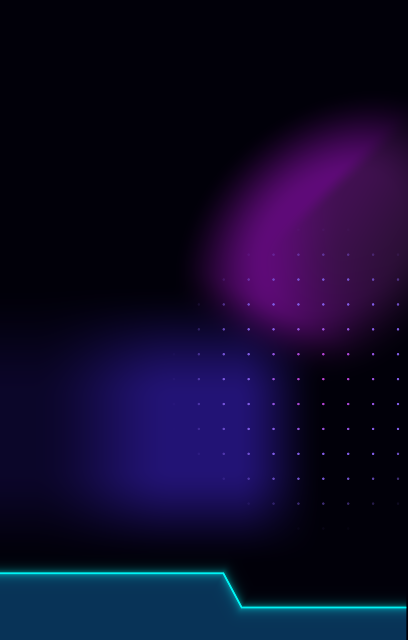
Give the GLSL for this background, as a Shadertoy shader.

```glsl
// Dark neon backdrop: magenta and indigo glows, a fading dot grid and a cyan-edged panel.
#define NIGHT vec3(0.004, 0.0, 0.035)
#define INDIGO vec3(0.135, 0.075, 0.46)
#define MAGENTA vec3(0.37, 0.04, 0.47)
#define DUSK vec3(0.09, 0.025, 0.125)
#define PANEL vec3(0.03, 0.20, 0.34)
#define CYAN vec3(0.0, 0.96, 0.96)
#define DOT_SPACING 0.0389
#define DOT_RADIUS 0.0019
#define LINE_HALF 0.0014
#define GLOW_SIZE 0.006

// Falls smoothly from one at a to zero at b
float fall(float a, float b, float x) {
    return 1.0 - smoothstep(a, b, x);
}

float segmentDistance(vec2 p, vec2 a, vec2 b) {
    vec2 along = b - a;
    float t = clamp(dot(p - a, along) / dot(along, along), 0.0, 1.0);
    return length(p - a - along * t);
}

// Soft block of light, dimmer towards the left
float indigoGlow(vec2 p) {
    float vertical = fall(0.375, 0.557, p.y) * smoothstep(0.115, 0.27, p.y);
    float left = mix(0.3, 1.0, smoothstep(0.052, 0.273, p.x));
    return vertical * left * fall(0.365, 0.508, p.x);
}

// Tilted ellipse with a tighter lower edge
float magentaGlow(vec2 p) {
    vec2 q = p - vec2(0.521, 0.622);
    vec2 axis = vec2(0.766, 0.643);
    vec2 local = vec2(dot(q, axis), dot(q, vec2(-axis.y, axis.x)));
    float body = fall(0.45, 1.08, length(local / vec2(0.26, 0.195)));
    float lower = dot(p - vec2(0.391, 0.480), vec2(0.46, 0.89));
    return body * smoothstep(-0.045, 0.06, lower);
}

// Magenta dims to the right; a pale veil starts at a diagonal crease
vec3 magentaColour(vec2 p) {
    float fade = smoothstep(0.0, 0.26, dot(p - vec2(0.404, 0.551), vec2(0.85, -0.5)));
    float crease = dot(p - vec2(0.527, 0.727), vec2(0.68, -0.73));
    float veil = smoothstep(-0.005, 0.025, crease) * smoothstep(0.40, 0.54, p.x);
    vec3 colour = mix(MAGENTA, DUSK, fade);
    return mix(colour, vec3(0.16, 0.09, 0.19), 0.5 * veil * smoothstep(0.45, 0.62, p.y));
}

void mainImage(out vec4 fragColor, in vec2 fragCoord) {
    vec2 p = fragCoord / iResolution.y;
    float px = 1.0 / iResolution.y;

    // Background glows
    vec3 colour = mix(NIGHT, INDIGO, indigoGlow(p));
    colour = mix(colour, magentaColour(p), magentaGlow(p));

    // Dot grid, fading out in a circle
    vec2 fromCentre = p - vec2(0.5052, 0.4076);
    vec2 cell = floor(fromCentre / DOT_SPACING + 0.5) * DOT_SPACING;
    float reach = length(cell);
    float dotMask = fall(DOT_RADIUS - 0.5 * px, DOT_RADIUS + 0.5 * px, length(fromCentre - cell));
    vec3 dotColour = mix(vec3(0.72, 0.25, 0.82), vec3(0.50, 0.36, 0.90), smoothstep(0.02, 0.13, reach));
    colour = mix(colour, dotColour, dotMask * fall(0.135, 0.25, reach));

    // Stepped panel
    vec2 stepTop = vec2(0.349, 0.1042);
    vec2 stepBase = vec2(0.3776, 0.0508);
    float ramp = clamp((p.x - stepTop.x) / (stepBase.x - stepTop.x), 0.0, 1.0);
    float edge = mix(stepTop.y, stepBase.y, ramp);
    float ending = fall(0.635 - 0.5 * px, 0.635 + 0.5 * px, p.x);
    colour = mix(colour, PANEL, fall(edge - px, edge + px, p.y) * ending);

    // Glowing outline
    float d = segmentDistance(p, vec2(-0.1, stepTop.y), stepTop);
    d = min(d, segmentDistance(p, stepTop, stepBase));
    d = min(d, segmentDistance(p, stepBase, vec2(0.8, stepBase.y)));
    colour = mix(colour, CYAN, 0.5 * exp(-d / GLOW_SIZE) * ending);
    colour = mix(colour, CYAN, fall(LINE_HALF - 0.5 * px, LINE_HALF + 0.5 * px, d) * ending);

    fragColor = vec4(colour, 1.0);
}
```
